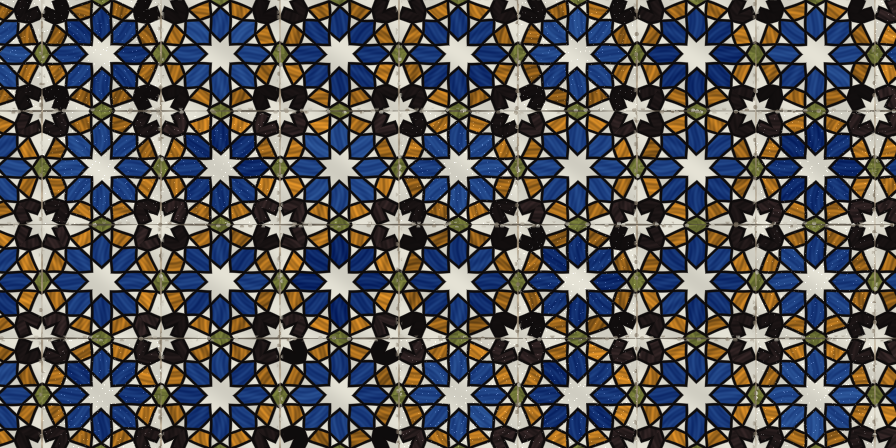
This pattern is drawn by a Shadertoy shader. Its source:

```glsl
// Glazed star tiles: an eight-petal rosette per tile, with pale stars at the corners.
// Symmetry folds reduce each tile to a wedge of half-plane polygons set on black lines;
// layered sines give brush strokes, cellular noise chips the joints.

#define COUNT vec2(7.53, 3.94)
#define SHIFT vec2(-0.353, 0.036)
#define LINE 0.0115
#define JOINT 0.007
#define WOBBLE 0.004
#define WHITE vec3(0.88, 0.87, 0.82)
#define BLACK vec3(0.055, 0.045, 0.045)
#define DEEP_BLUE vec3(0.03, 0.13, 0.38)
#define LIGHT_BLUE vec3(0.17, 0.33, 0.59)
#define OCHRE vec3(0.66, 0.43, 0.12)
#define GREEN vec3(0.41, 0.43, 0.20)
#define GROUT vec3(0.48, 0.43, 0.36)

float hash(vec2 p) {
    vec3 h = fract(vec3(p.xyx) * 0.1031);
    h += dot(h, h.yzx + 33.33);
    return fract((h.x + h.y) * h.z);
}

// Distance to the nearest scattered cell point
float cellular(vec2 p) {
    vec2 cell = floor(p);
    float nearest = 2.0;
    for (int y = -1; y <= 1; y++)
    for (int x = -1; x <= 1; x++) {
        vec2 c = cell + vec2(x, y);
        nearest = min(nearest, length(c + vec2(hash(c), hash(c + 57.3)) - p));
    }
    return nearest;
}

// Signed distance to line ab, negative on its left
float side(vec2 p, vec2 a, vec2 b) {
    vec2 d = normalize(b - a);
    return dot(p - a, vec2(d.y, -d.x));
}

float tri(vec2 p, vec2 a, vec2 b, vec2 c) {
    return max(side(p, a, b), max(side(p, b, c), side(p, c, a)));
}

// Reflection across the 22.5 degree axis
vec2 mirror(vec2 p) { return vec2(p.x + p.y, p.x - p.y) * 0.70711; }

float brush(vec2 p, float seed) {
    float broad = sin(p.y * 65.0 + 2.0 * sin(p.x * 9.0 + seed * 40.0) + seed * 60.0);
    float fine = sin(p.y * 170.0 - 3.0 * sin(p.x * 14.0 + seed * 17.0));
    return 0.5 + 0.3 * broad + 0.2 * fine;
}

vec2 turn(vec2 p, float a) { return mat2(cos(a), -sin(a), sin(a), cos(a)) * p; }

void paint(inout vec3 col, float d, vec3 glaze, float aa) {
    col = mix(col, glaze, smoothstep(aa, -aa, d + LINE));
}

void mainImage(out vec4 fragColor, in vec2 fragCoord) {
    vec2 grid = fragCoord / iResolution.xy * COUNT + SHIFT;
    vec2 tile = floor(grid);
    vec2 raw = fract(grid) - 0.5;
    float aa = 0.8 * COUNT.y / iResolution.y;
    float seed = hash(tile + 11.7), tone = hash(tile + 83.1);
    vec2 p = raw + WOBBLE * sin(raw.yx * 19.0 + seed * vec2(31.0, 47.0));

    // Folds: q is the square's eighth, w the rosette's sixteenth
    vec2 q = abs(p);
    q = vec2(max(q.x, q.y), min(q.x, q.y));
    vec2 w = q.y > 0.41421 * q.x ? mirror(q) : q;

    // Shared corners of the pieces
    vec2 notch = vec2(0.12, 0.0), point = vec2(0.199, 0.082);
    vec2 shoulder = vec2(0.335, 0.082), tip = vec2(0.42, 0.0);
    vec2 outer = vec2(0.47, 0.085), outer2 = mirror(outer);
    vec2 edgeGreen = vec2(0.5, 0.10), edgeStar = vec2(0.5, 0.32);
    vec2 starNotch = vec2(0.462, 0.408), starTip = vec2(0.373);

    // Brushed glazes, varied per tile and per piece
    float angle = atan(p.y, p.x) / 0.785398;
    float petalId = floor(angle + 0.5), kiteId = floor(angle);
    float petalSeed = hash(tile * 9.0 + mod(petalId, 8.0) + 3.0);
    float kiteSeed = hash(tile * 13.0 + mod(kiteId, 8.0) + 71.0);
    float petalStroke = brush(turn(p, petalId * 0.785398), petalSeed);
    float kiteStroke = brush(turn(p, kiteSeed * 6.2832), kiteSeed);
    vec3 blue = mix(DEEP_BLUE, LIGHT_BLUE, 0.55 * tone + 0.5 * petalStroke + 0.3 * petalSeed - 0.2);
    vec3 ochre = OCHRE * (0.62 + 0.45 * kiteStroke + 0.25 * kiteSeed + 0.2 * (seed - 0.5));
    vec3 dark = mix(BLACK, vec3(0.25, 0.18, 0.18), seed * (0.3 + 0.6 * kiteStroke));
    vec3 white = WHITE * (0.97 + 0.05 * sin(p.x * 8.0 + p.y * 11.0 + seed * 20.0));

    // Rosette
    vec3 col = BLACK;
    paint(col, side(w, notch, point), white, aa);
    paint(col, max(side(w, tip, shoulder), max(side(w, shoulder, point), side(w, point, notch))), blue, aa);
    paint(col, tri(w, point, shoulder, mirror(shoulder)), white, aa);
    paint(col, tri(w, tip, outer, shoulder), white, aa);
    paint(col, max(side(w, shoulder, outer), max(side(w, outer, outer2), side(w, mirror(shoulder), shoulder))), ochre, aa);

    // Border pieces and corner stars
    paint(col, max(side(q, edgeGreen, outer), side(q, outer, tip)), GREEN * (0.8 + 0.4 * kiteStroke), aa);
    paint(col, max(side(q, edgeStar, outer2), max(side(q, outer2, outer), side(q, outer, edgeGreen))), white, aa);
    float wedge = max(side(q, edgeStar, starNotch), side(q, starNotch, starTip));
    float darkPiece = max(wedge, max(tri(q, starTip, mirror(tip), outer2) > 0.0 ? side(q, starTip, mirror(tip)) : -1.0,
                      max(side(q, mirror(tip), outer2), side(q, outer2, edgeStar))));
    paint(col, darkPiece, dark, aa);
    paint(col, -wedge, white, aa);

    // Uneven joints with chipped edges
    vec2 gap = 0.5 - abs(raw);
    float joint = min(gap.x, gap.y);
    float chip = cellular(grid * 13.0);
    vec3 mortar = GROUT * (gap.x < gap.y ? 1.25 : 0.65) * (0.7 + 0.6 * chip);
    float width = JOINT * (0.7 + 0.5 * sin(grid.x * 7.0 + 2.0 * sin(grid.y * 9.0)));
    col = mix(col, mortar, 0.85 * smoothstep(aa, -aa, joint - width));
    float worn = smoothstep(0.30, 0.18, chip) * smoothstep(0.035, 0.01, joint);
    col = mix(col, mix(WHITE, GROUT, hash(floor(grid * 13.0))), 0.7 * worn);

    // Sparse glints on the glaze
    float glint = smoothstep(0.12, 0.03, cellular(grid * 17.0 + 5.0)) * step(0.72, hash(tile + 29.0));
    col += 0.22 * glint;
    fragColor = vec4(clamp(col, 0.0, 1.0), 1.0);
}
```
